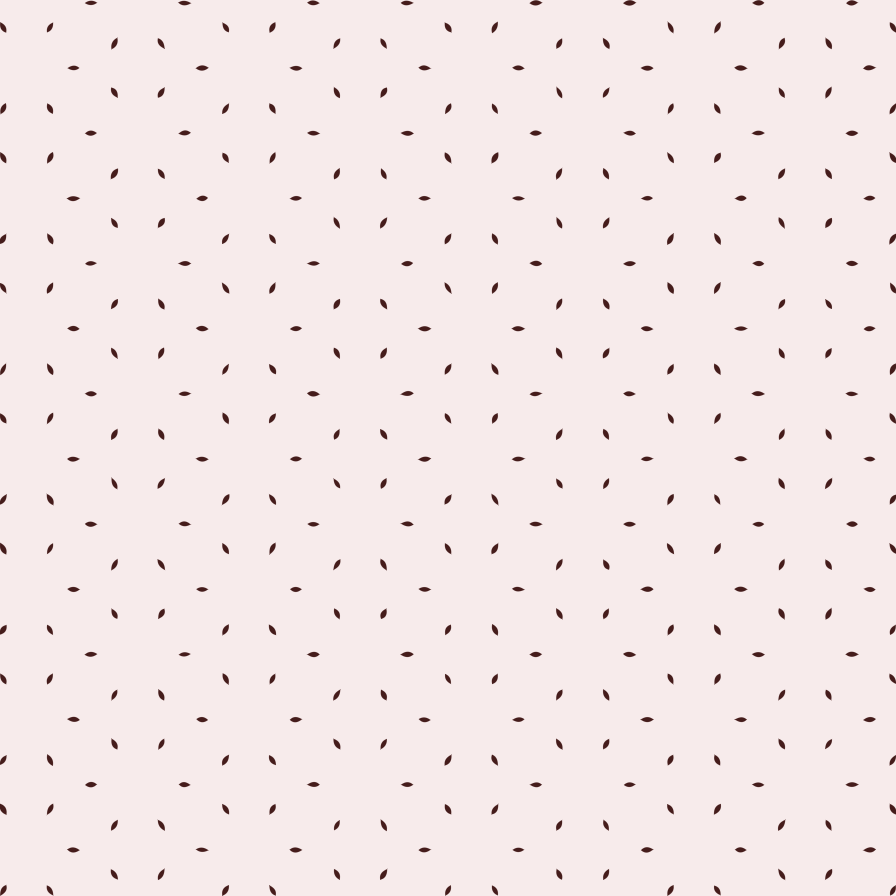
A WebGL 1 fragment shader for this pattern:

```glsl
precision highp float;
// Sparse rings of six small dark leaves on pale pink, each leaf pointing outward.
// Ring centres form a centred rectangular lattice (two offset grids); each ring is
// folded into 60 degree sectors, and every leaf varies a little in cut and tilt.

uniform vec2 u_resolution;

#define PERIOD vec2(0.24826, 0.14542)
#define RING_CENTRE vec2(0.4021, 0.5605)
#define RING_RADIUS 0.0523
#define LEAF_HALF_LENGTH 0.0071
#define LEAF_HALF_WIDTH 0.0029
#define TILT_VARIATION 0.16
#define PAPER vec3(0.969, 0.921, 0.921)
#define INK vec3(0.270, 0.110, 0.105)

const float SECTOR = 1.0471976;

float hash(vec3 seed) {
    return fract(sin(dot(seed, vec3(12.99, 78.23, 37.72))) * 4375.85);
}

vec2 rotate(vec2 p, float angle) {
    float c = cos(angle), s = sin(angle);
    return vec2(c * p.x - s * p.y, s * p.x + c * p.y);
}

// Approximate signed distance to a pointed leaf lying along x.
float leafDistance(vec2 p, vec3 seed) {
    p = rotate(p, (hash(seed) - 0.5) * TILT_VARIATION);
    float halfLength = LEAF_HALF_LENGTH * mix(0.9, 1.03, hash(seed + 1.7));
    float side = p.y < 0.0 ? 3.1 : 5.3;
    float bulge = LEAF_HALF_WIDTH * mix(0.78, 1.06, hash(seed + side));
    float skew = (hash(seed + 7.9) - 0.5) * 0.5;
    float t = p.x / halfLength;
    float edge = bulge * (1.0 - t * t) * (1.0 + skew * clamp(t, -1.0, 1.0));
    float slope = 2.0 * bulge * t / halfLength;
    return (abs(p.y) - edge) / sqrt(1.0 + slope * slope);
}

// Distance to the nearest leaf of the ring around the origin.
float ringDistance(vec2 p, vec2 cell) {
    float sector = floor(atan(p.y, p.x) / SECTOR + 0.5);
    vec2 leafSpace = rotate(p, -sector * SECTOR) - vec2(RING_RADIUS, 0.0);
    return leafDistance(leafSpace, vec3(cell, mod(sector + 6.0, 6.0)));
}

void main() {
    float size = min(u_resolution.x, u_resolution.y);
    vec2 p = gl_FragCoord.xy / size;
    float pixel = 1.0 / size;

    // Two interleaved grids of rings
    float d = 1.0;
    for (int i = 0; i < 2; i++) {
        float shift = 0.5 * float(i);
        vec2 grid = (p - RING_CENTRE) / PERIOD + shift;
        vec2 cell = floor(grid + 0.5);
        d = min(d, ringDistance((grid - cell) * PERIOD, cell + shift));
    }

    float coverage = 1.0 - smoothstep(-0.7 * pixel, 0.7 * pixel, d);
    gl_FragColor = vec4(mix(PAPER, INK, coverage), 1.0);
}
```
